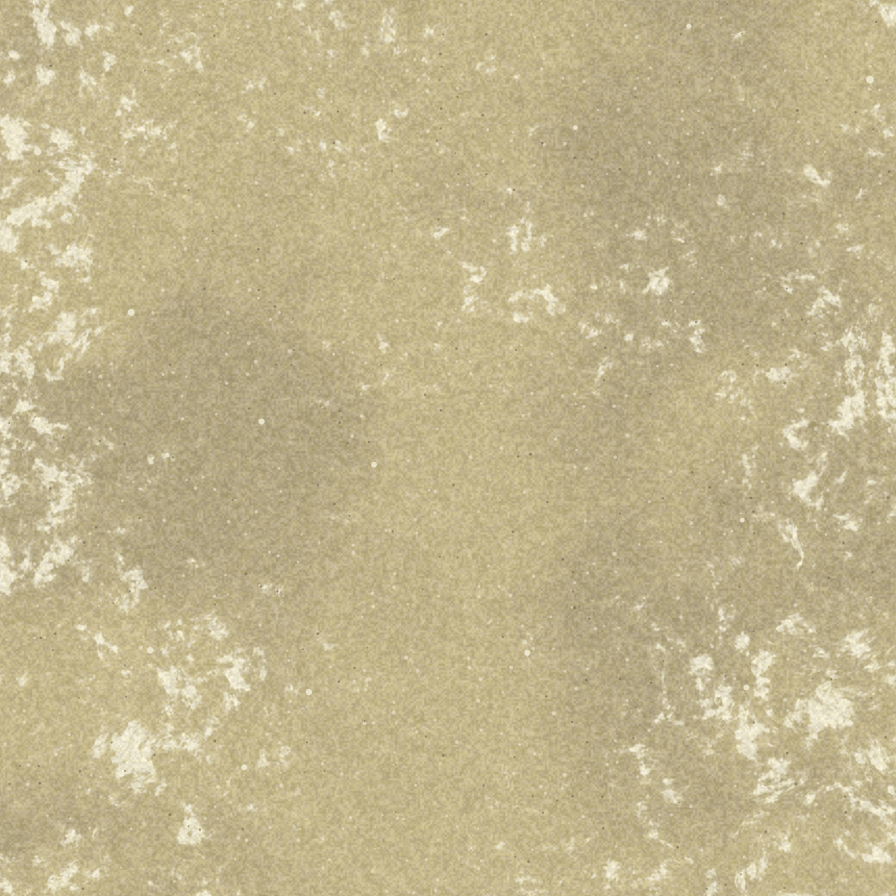
Give the GLSL for this texture, as a Shadertoy shader.

```glsl
// Weathered ochre plaster: soft tan clouds under a fine sandy grain,
// with chalky flakes gathered in broken patches toward the sides.
// Layers of value noise are thresholded, then pits and chips are scattered.

const vec3 SHADE = vec3(0.700, 0.652, 0.512);
const vec3 OCHRE = vec3(0.768, 0.717, 0.548);
const vec3 DUST  = vec3(0.840, 0.798, 0.650);
const vec3 CHALK = vec3(0.935, 0.915, 0.825);
const vec3 PIT   = vec3(0.430, 0.390, 0.290);

// Sineless hash of a lattice point, 0..1
float hash(vec2 p) {
    vec3 q = fract(vec3(p.xyx) * 0.1031);
    q += dot(q, q.yzx + 33.33);
    return fract((q.x + q.y) * q.z);
}

float valueNoise(vec2 p) {
    vec2 cell = floor(p), f = fract(p);
    vec2 w = f * f * f * (f * (f * 6.0 - 15.0) + 10.0);
    float low  = mix(hash(cell), hash(cell + vec2(1, 0)), w.x);
    float high = mix(hash(cell + vec2(0, 1)), hash(cell + vec2(1, 1)), w.x);
    return mix(low, high, w.y);
}

// Normalised octave sum; gain sets the share of fine detail
float fbm(vec2 p, int octaves, float gain) {
    float sum = 0.0, total = 0.0, weight = 1.0;
    for (int i = 0; i < octaves; i++) {
        sum += weight * valueNoise(p);
        total += weight;
        weight *= gain;
        p = mat2(1.6, 1.2, -1.2, 1.6) * p + 17.3;
    }
    return sum / total;
}

// Sparse round spots, one candidate per grid cell
float spots(vec2 uv, float cells, float density, float radius, float seed, float pixel) {
    vec2 p = uv * cells, cell = floor(p);
    vec2 jitter = vec2(hash(cell + seed), hash(cell + seed + 41.0));
    vec2 centre = 0.25 + 0.5 * jitter;
    float present = step(hash(cell + seed + 83.0), density);
    float size = radius * mix(0.5, 1.0, hash(cell + seed + 127.0));
    float d = length(fract(p) - centre) / cells;
    return present * (1.0 - smoothstep(size - pixel, size + pixel, d));
}

// Thin wandering lines where a noise field crosses its middle value
float creases(vec2 uv, float scale, float width) {
    float field = fbm(uv * scale + 61.0, 4, 0.5);
    float line = 1.0 - smoothstep(0.0, width, abs(field - 0.5));
    return line * smoothstep(0.5, 0.7, valueNoise(uv * scale * 2.0 + 9.0));
}

// How strongly chalk gathers: fine flakes lifted by broad patches and the sides
float chalkField(vec2 uv, float side) {
    vec2 warp = vec2(valueNoise(uv * 14.0), valueNoise(uv * 14.0 + 50.0)) - 0.5;
    float flakes = fbm((uv + warp * 0.025) * 42.0 + 5.0, 4, 0.75) - 0.5;
    float patches = fbm(uv * 4.5 + warp * 0.3 + 23.0, 5, 0.5) - 0.5;
    return 0.5 + 1.4 * flakes + 0.8 * patches
         + 0.14 * side * side * side + 0.13 * creases(uv, 5.0, 0.018);
}

void mainImage(out vec4 fragColor, in vec2 fragCoord) {
    vec2 uv = fragCoord / iResolution.y;
    float pixel = 0.7 / iResolution.y;
    float side = abs(2.0 * fragCoord.x / iResolution.x - 1.0);

    // Broad clouds of grey tan and ochre
    float clouds = fbm(uv * 4.0 + 3.0, 5, 0.55);
    vec3 color = mix(SHADE, OCHRE, smoothstep(0.32, 0.66, clouds));

    // Pale dust, then solid chalk at the peaks of the same field
    float chalk = chalkField(uv, side);
    color = mix(color, DUST, 0.32 * smoothstep(0.48, 0.85, chalk));
    color = mix(color, CHALK, 0.9 * smoothstep(0.73, 1.0, chalk));

    // Sandy grain with a slight warm and cool variation
    float fine = valueNoise(uv * 430.0) - 0.5;
    float coarse = valueNoise(uv * 210.0 + 31.0) - 0.5;
    float tint = valueNoise(uv * 260.0 + 77.0) - 0.5;
    color += 0.10 * fine + 0.07 * coarse + vec3(0.0, 0.0, 0.05) * tint;

    // Scattered pale chips and small dark pits
    color = mix(color, CHALK, 0.6 * spots(uv, 85.0, 0.10, 0.0022, 11.0, pixel));
    color = mix(color, CHALK, 0.9 * spots(uv, 16.0, 0.05, 0.0045, 29.0, pixel));
    color = mix(color, PIT, 0.6 * spots(uv, 60.0, 0.06, 0.0016, 53.0, pixel));

    fragColor = vec4(clamp(color, 0.0, 1.0), 1.0);
}
```
